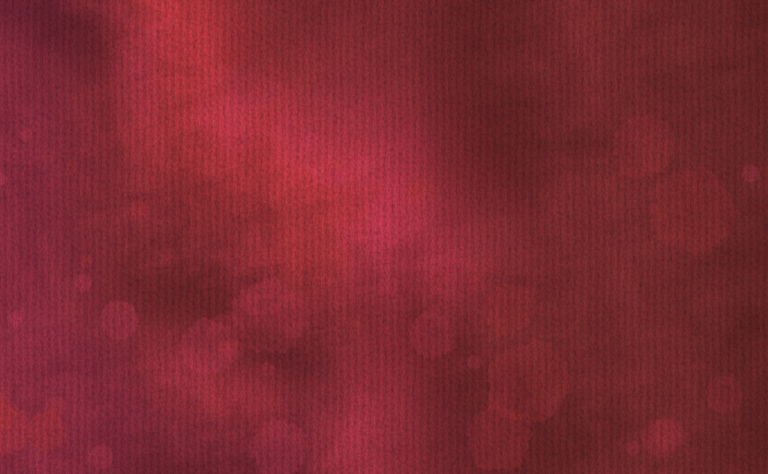
Write a Shadertoy shader that draws this texture.

```glsl
vec2 hash2(vec2 p) {
    vec3 q = fract(p.xyx * vec3(0.1031, 0.1030, 0.0973));
    q += dot(q, q.yzx + 33.33);
    return fract((q.xx + q.yz) * q.zy);
}

// Layered, rotated and warped sines, roughly -1 to 1
float clouds(vec2 p) {
    float sum = 0.0, amp = 0.5;
    for (int i = 0; i < 7; i++) {
        p = mat2(0.8, 0.6, -0.6, 0.8) * p * 1.75 + 1.7;
        p += 0.7 * sin(p.yx * 1.3 + float(i));
        sum += amp * sin(p.x) * cos(p.y);
        amp *= 0.7;
    }
    return sum;
}

// Crossed clouds without a preferred direction
float evenClouds(vec2 p) {
    return 0.7 * (clouds(p) + clouds(vec2(5.0 - p.y, p.x + 3.0)));
}

// Distance to the nearest scattered cell point
float cells(vec2 p) {
    vec2 id = floor(p), f = fract(p);
    float nearest = 2.0;
    for (int y = -1; y <= 1; y++)
        for (int x = -1; x <= 1; x++) {
            vec2 o = vec2(x, y);
            nearest = min(nearest, length(o + hash2(id + o) - f));
        }
    return nearest;
}

// Soft stroke of light from a to b
float glow(vec2 p, vec2 a, vec2 b, float width) {
    vec2 ab = b - a;
    float d = length(p - a - ab * clamp(dot(p - a, ab) / dot(ab, ab), 0.0, 1.0));
    return exp(-d * d / (width * width));
}

// Disc whose rim is scalloped when ruffle is above zero
float disc(vec2 p, float radius, float ruffle) {
    float angle = atan(p.y, p.x);
    float rim = radius * (1.0 + ruffle * (0.04 * sin(angle * 19.0) + 0.05 * sin(angle * 5.0 + radius * 90.0)));
    return smoothstep(0.003, -0.003, length(p) - rim);
}

void mainImage(out vec4 fragColor, in vec2 fragCoord) {
    vec2 p = fragCoord / iResolution.y;
    float mottle = evenClouds(p * 2.4 + 4.0);
    float fine = evenClouds(p * 8.0 + 1.0);
    float speck = evenClouds(p * 26.0 + 2.0);
    vec2 q = p + 0.04 * vec2(mottle, clouds(p * 2.6 + 11.0)) + 0.02 * vec2(fine, speck);

    // Dark red ground, magenta towards the left
    vec3 color = mix(vec3(0.465, 0.16, 0.175), vec3(0.43, 0.155, 0.16), smoothstep(0.7, 1.6, q.x));
    float magenta = smoothstep(0.38, 0.0, q.x) + 0.7 * glow(q, vec2(0.2, 0.1), vec2(0.75, 0.08), 0.2);
    color = mix(color, vec3(0.515, 0.16, 0.25), 0.75 * min(magenta, 1.0));

    // Diagonal crimson light
    float light = glow(q, vec2(0.37, 1.0), vec2(0.43, 0.75), 0.13);
    light = max(light, glow(q, vec2(0.45, 0.74), vec2(0.8, 0.57), 0.19));
    light = max(light, 0.72 * glow(q, vec2(0.6, 0.48), vec2(0.92, 0.47), 0.13));
    light = max(light, 0.5 * glow(q, vec2(0.84, 0.3), vec2(0.76, 0.0), 0.1));
    light = max(light, 0.4 * glow(q, vec2(0.38, 0.22), vec2(0.52, 0.17), 0.08));
    vec3 crimson = mix(vec3(0.69, 0.205, 0.235), vec3(0.695, 0.205, 0.28), smoothstep(-0.4, 0.4, mottle));
    color = mix(color, crimson, light);

    // Shadows
    float shade = 0.2 * glow(q, vec2(1.02, 0.98), vec2(1.02, 0.68), 0.13)
        + 0.17 * glow(q, vec2(0.9, 0.3), vec2(1.1, 0.05), 0.15)
        + 0.14 * glow(q, vec2(0.3, 0.4), vec2(0.62, 0.27), 0.07)
        + 0.2 * glow(q, vec2(0.02, 1.02), vec2(0.18, 0.92), 0.08)
        + 0.13 * glow(q, vec2(0.3, 0.0), vec2(0.6, 0.0), 0.09)
        + 0.11 * smoothstep(1.4, 1.62, p.x);
    color *= 1.0 - shade;
    color *= 1.0 + 0.06 * mottle + 0.07 * fine + 0.045 * speck;

    // Scattered discs, denser at the lower left
    for (int i = 0; i < 40; i++) {
        vec2 r = hash2(vec2(i, 7)), s = hash2(vec2(i, 31));
        vec2 center = vec2(1.6 * pow(r.x, 1.8), 0.72 * r.y);
        float radius = mix(0.014, 0.095, pow(s.x, 3.5));
        float ruffle = smoothstep(0.035, 0.05, radius);
        float cover = disc(p - center + 0.008 * ruffle * fine, radius, ruffle);
        vec3 tint = mix(vec3(0.6, 0.18, 0.19), vec3(0.67, 0.205, 0.31), s.y);
        color = mix(color, tint, cover * mix(0.55, 0.25, r.x) * (0.85 + 0.3 * fine));
    }

    // Ribbed cloth with slanted threads and grain
    float wobble = 0.4 * sin(p.y * 23.0) + 0.4 * fine + 0.7 * speck;
    float rib = sin(p.x * 408.0 + wobble);
    float thread = sin(p.y * 430.0 + p.x * 260.0 + 3.0 * fine + 2.0 * speck);
    float grain = cells(p * vec2(210.0, 120.0)) - 0.5;
    float flecks = hash2(floor(p * 316.0)).x - 0.5;
    color *= 1.0 + 0.055 * rib + 0.022 * thread * (0.6 - 0.4 * rib) - 0.18 * grain + 0.07 * flecks;
    fragColor = vec4(color, 1.0);
}
```
